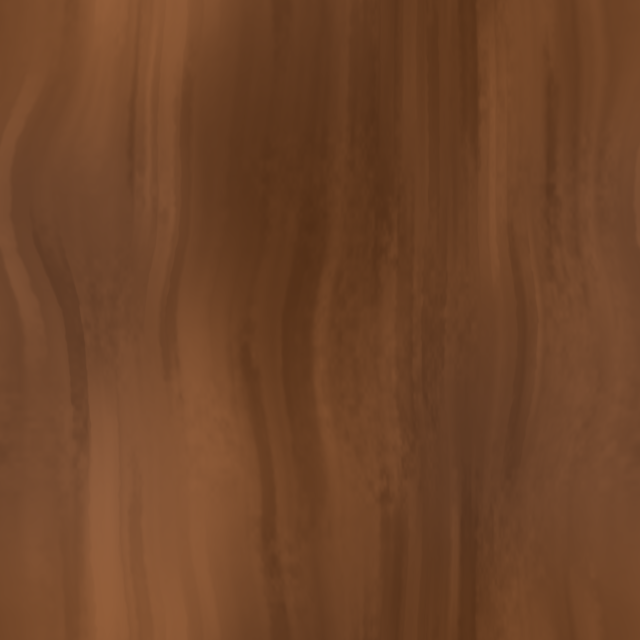
A Shadertoy shader for this texture:

```glsl
// Hand-painted brown wood: soft, bending vertical brush strokes that tile seamlessly

const float TAU = 6.2831853;

float hash(vec2 p) {
    vec3 q = fract(p.xyx * vec3(0.1031, 0.1030, 0.0973));
    q += dot(q, q.yzx + 33.33);
    return fract((q.x + q.y) * q.z);
}

// Value noise on the unit square, wrapping after a whole number of cells
float wrapNoise(vec2 uv, vec2 cells, float seed) {
    vec2 p = uv * cells + fract(seed * vec2(0.37, 0.61));
    vec2 i = floor(p), f = p - i;
    f = f * f * f * (f * (f * 6.0 - 15.0) + 10.0);
    vec2 a = mod(i, cells) + seed * 17.0;
    vec2 b = mod(i + 1.0, cells) + seed * 17.0;
    return mix(mix(hash(a), hash(vec2(b.x, a.y)), f.x),
               mix(hash(vec2(a.x, b.y)), hash(b), f.x), f.y);
}

// One brush stroke per column: x is its coverage, y its tone
vec2 brushStroke(vec2 uv, float columns, float seed, float ragged) {
    float x = uv.x * columns + seed * 0.37;
    vec2 id = vec2(mod(floor(x), columns), seed * 7.0);
    float halfWidth = mix(0.26, 0.43, hash(id + 11.0));
    float softness = mix(0.07, 0.25, hash(id + 23.0));
    float side = abs(fract(x) - 0.5) + ragged * 0.11;
    float halfLength = mix(0.16, 0.38, hash(id + 31.0));
    float along = abs(fract(uv.y - hash(id + 47.0)) - 0.5) + ragged * 0.1;
    float coverage = 1.0 - smoothstep(halfWidth - softness, halfWidth, side);
    coverage *= 1.0 - smoothstep(halfLength - 0.14, halfLength, along);
    return vec2(coverage, hash(id + 59.0));
}

void mainImage(out vec4 fragColor, in vec2 fragCoord) {
    vec2 uv = fragCoord / iResolution.xy;

    // Bend the vertical grain
    vec2 flow = uv;
    flow.x += 0.15 * (wrapNoise(uv, vec2(3.0, 2.0), 1.0) - 0.5);
    flow.x += 0.05 * (wrapNoise(uv, vec2(5.0, 4.0), 2.0) - 0.5);

    // Bristle lines and dry-brush mottling
    float bristles = wrapNoise(flow, vec2(110.0, 5.0), 3.0) - 0.5;
    float mottle = wrapNoise(flow, vec2(80.0, 52.0), 4.0)
                 + 0.6 * wrapNoise(flow, vec2(190.0, 110.0), 5.0) - 0.8;
    float ragged = 0.5 * mottle + 0.5 * bristles;

    // Broad light and shadow
    float tone = 0.47 + 0.19 * cos(TAU * (uv.x - 0.1));
    tone += 0.70 * (wrapNoise(flow, vec2(4.0, 2.0), 6.0) - 0.5);
    tone += 0.50 * (wrapNoise(flow, vec2(11.0, 2.0), 7.0) - 0.5);
    tone += 0.20 * (wrapNoise(flow, vec2(27.0, 3.0), 8.0) - 0.5);

    // Overlapping strokes, from wide to narrow
    for (float layer = 0.0; layer < 4.0; layer++) {
        vec2 stroke = brushStroke(flow, 9.0 + 4.0 * layer, layer + 1.0, ragged);
        tone += stroke.x * (stroke.y - 0.52) * 0.46;
    }

    // Fine surface texture, stronger in dry patches
    float dry = smoothstep(0.45, 0.8, wrapNoise(flow, vec2(12.0, 5.0), 9.0));
    tone += 0.08 * bristles + mottle * mix(0.03, 0.16, dry);

    // Brown palette with soft ends
    tone = 0.5 + 0.75 * tanh((tone - 0.5) * 1.35);
    vec3 darkBrown = vec3(0.345, 0.205, 0.115);
    vec3 lightBrown = vec3(0.555, 0.355, 0.222);
    vec3 color = mix(darkBrown, lightBrown, tone);

    // Drift between dusty and orange browns
    float dust = wrapNoise(flow, vec2(3.0, 3.0), 10.0) - 0.5;
    color += dust * vec3(-0.012, 0.008, 0.035);

    fragColor = vec4(color, 1.0);
}
```
